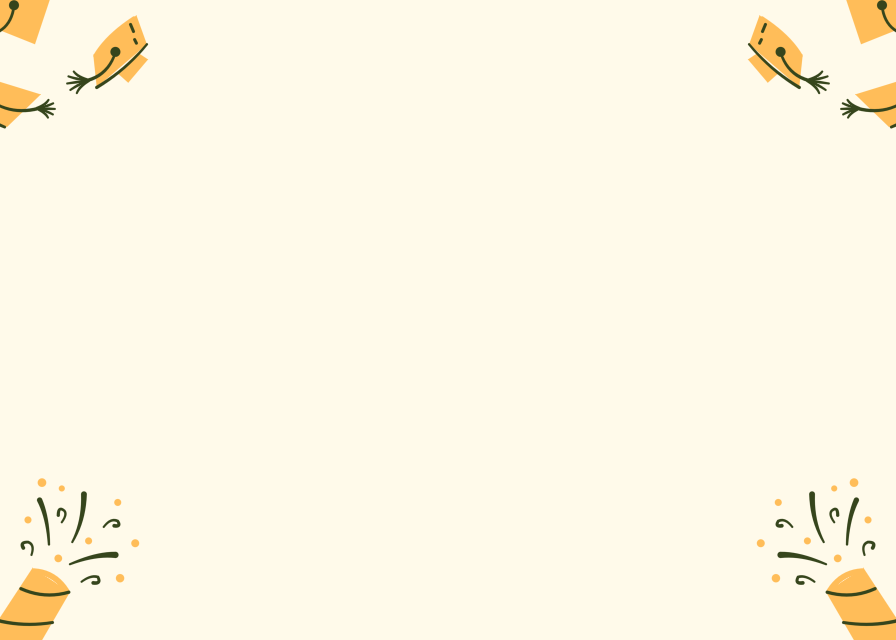
This background is drawn by a Shadertoy shader. Its source:

```glsl
// A cream card with graduation caps in the top corners and confetti poppers below.
// The left side is drawn from quads, discs and tapered Bezier strokes, then mirrored.
// Shapes of one colour merge by the minimum of their signed distances.

const float GRID = 549.0; // grid units over the canvas height
const vec3 CREAM = vec3(1.0, 0.98, 0.918);
const vec3 ORANGE = vec3(1.0, 0.741, 0.349);
const vec3 OLIVE = vec3(0.21, 0.27, 0.11);

float disc(vec2 p, vec2 centre, float radius) {
    return length(p - centre) - radius;
}

// Line whose radius changes from ra to rb
float taper(vec2 p, vec2 a, vec2 b, float ra, float rb) {
    vec2 ab = b - a;
    float h = clamp(dot(p - a, ab) / dot(ab, ab), 0.0, 1.0);
    return length(p - a - ab * h) - mix(ra, rb, h);
}

// Quadratic Bezier stroke made of short tapered lines
float stroke(vec2 p, vec2 a, vec2 b, vec2 c, float ra, float rb) {
    const int STEPS = 10;
    float d = 1e5;
    vec2 last = a;
    for (int i = 1; i <= STEPS; i++) {
        float t = float(i) / float(STEPS);
        float t0 = float(i - 1) / float(STEPS);
        vec2 next = mix(mix(a, b, t), mix(b, c, t), t);
        d = min(d, taper(p, last, next, mix(ra, rb, t0), mix(ra, rb, t)));
        last = next;
    }
    return d;
}

float quad(vec2 p, vec2 a, vec2 b, vec2 c, vec2 e) {
    vec2 v[4] = vec2[4](a, b, c, e);
    float d = 1e10, side = 1.0;
    for (int i = 0; i < 4; i++) {
        vec2 s = v[i], f = v[(i + 1) % 4], edge = f - s, w = p - s;
        vec2 r = w - edge * clamp(dot(w, edge) / dot(edge, edge), 0.0, 1.0);
        d = min(d, dot(r, r));
        bvec3 k = bvec3(p.y >= s.y, p.y < f.y, edge.x * w.y > edge.y * w.x);
        if (all(k) || !any(k)) side = -side;
    }
    return side * sqrt(d);
}

// Fan of threads around a heading
float tassel(vec2 p, vec2 root, float heading, float size) {
    float d = 1e5;
    for (int i = -2; i <= 2; i++) {
        float k = float(i), angle = heading + 0.34 * k;
        vec2 mid = root + 0.5 * size * vec2(cos(heading + 0.22 * k), sin(heading + 0.22 * k));
        vec2 tip = root + size * (1.0 - 0.05 * k * k) * vec2(cos(angle), sin(angle));
        d = min(d, stroke(p, root, mid, tip, 1.5, 0.9));
    }
    return d;
}

// Both return distances to (orange, olive); caps measure y down from the top
vec2 caps(vec2 p) {
    // Cut-off cap in the corner
    float fill = quad(p, vec2(44, -4), vec2(30, 38), vec2(-5, 24), vec2(-5, -4));
    float ink = disc(p, vec2(12, 4.5), 4.3);
    ink = min(ink, stroke(p, vec2(12, 5), vec2(10, 22), vec2(-3, 28), 1.2, 1.2));
    // Cap leaving the side
    fill = min(fill, quad(p, vec2(-4, 69), vec2(35, 81), vec2(6, 109), vec2(-4, 107)));
    ink = min(ink, taper(p, vec2(-3, 106), vec2(4, 109), 1.4, 1.2));
    ink = min(ink, stroke(p, vec2(-2, 90), vec2(14, 98), vec2(33, 93), 1.2, 1.5));
    ink = min(ink, tassel(p, vec2(32, 93), 0.03, 15.0));
    // Whole cap: board, crown, rim and cord
    fill = min(fill, quad(p, vec2(117, 13), vec2(126, 38), vec2(83, 75), vec2(80, 47)));
    fill = min(fill, stroke(p, vec2(82, 48), vec2(92, 31), vec2(115, 16), 2.0, 2.0));
    fill = min(fill, quad(p, vec2(101, 63), vec2(110, 71), vec2(127, 51), vec2(118, 45)));
    ink = min(ink, stroke(p, vec2(126, 38), vec2(108, 60), vec2(83, 75), 1.0, 1.4));
    ink = min(ink, disc(p, vec2(99, 44.5), 4.3));
    ink = min(ink, stroke(p, vec2(99, 45), vec2(93, 64), vec2(75, 69), 1.1, 1.5));
    ink = min(ink, tassel(p, vec2(76, 69), 3.0, 18.5));
    ink = min(ink, taper(p, vec2(112, 21), vec2(114.5, 27), 1.3, 1.3));
    ink = min(ink, taper(p, vec2(115.5, 34), vec2(117, 37), 1.3, 1.3));
    return vec2(fill, ink);
}

vec2 popper(vec2 p) {
    // Striped tube with a rounded mouth
    float fill = quad(p, vec2(28, 62), vec2(60, 41), vec2(35, -2), vec2(-14, -2));
    fill = min(fill, stroke(p, vec2(29, 59), vec2(47, 58), vec2(57, 42), 2.5, 2.5));
    float ink = stroke(p, vec2(18, 44), vec2(38, 35), vec2(59, 41), 1.4, 1.4);
    ink = min(ink, stroke(p, vec2(-3, 17), vec2(20, 11), vec2(45, 15), 1.5, 1.3));
    // Three long streamers
    ink = min(ink, stroke(p, vec2(34, 120), vec2(41, 105), vec2(42, 82), 2.3, 1.0));
    ink = min(ink, stroke(p, vec2(72, 125), vec2(72, 102), vec2(62, 84), 2.5, 0.9));
    ink = min(ink, stroke(p, vec2(99, 73), vec2(82, 74), vec2(60, 65), 2.7, 0.9));
    // Four curls, each a tail and a hook
    ink = min(ink, stroke(p, vec2(53, 101), vec2(58, 108), vec2(55, 111), 0.9, 1.1));
    ink = min(ink, stroke(p, vec2(55, 111), vec2(50, 115), vec2(50, 107), 1.1, 1.4));
    ink = min(ink, stroke(p, vec2(89, 97), vec2(95, 105), vec2(101, 102), 0.9, 1.2));
    ink = min(ink, stroke(p, vec2(101, 102), vec2(104, 97), vec2(98, 98), 1.2, 1.6));
    ink = min(ink, stroke(p, vec2(27, 73), vec2(30, 82), vec2(24, 84), 0.9, 1.2));
    ink = min(ink, stroke(p, vec2(24, 84), vec2(17, 84), vec2(20, 79), 1.2, 1.6));
    ink = min(ink, stroke(p, vec2(70, 50), vec2(78, 56), vec2(84, 54), 0.9, 1.2));
    ink = min(ink, stroke(p, vec2(84, 54), vec2(87, 48), vec2(80, 49), 1.2, 1.6));
    // Confetti dots: centre and radius
    vec3 dots[8] = vec3[8](vec3(36, 135, 3.7), vec3(53, 130, 2.6), vec3(101, 118, 3), vec3(24, 103, 3),
                           vec3(76, 85, 3), vec3(116, 83, 3.4), vec3(103, 53, 3.6), vec3(50, 70, 3.3));
    for (int i = 0; i < 8; i++) fill = min(fill, disc(p, dots[i].xy, dots[i].z));
    return vec2(fill, ink);
}

void mainImage(out vec4 fragColor, in vec2 fragCoord) {
    float unit = GRID / iResolution.y;
    vec2 p = fragCoord * unit;
    p.x = min(p.x, iResolution.x * unit - p.x); // mirror left to right
    vec2 d = min(caps(vec2(p.x, GRID - p.y)), popper(p));
    vec2 cover = 1.0 - smoothstep(-0.7 * unit, 0.7 * unit, d);
    fragColor = vec4(mix(mix(CREAM, ORANGE, cover.x), OLIVE, cover.y), 1.0);
}
```
